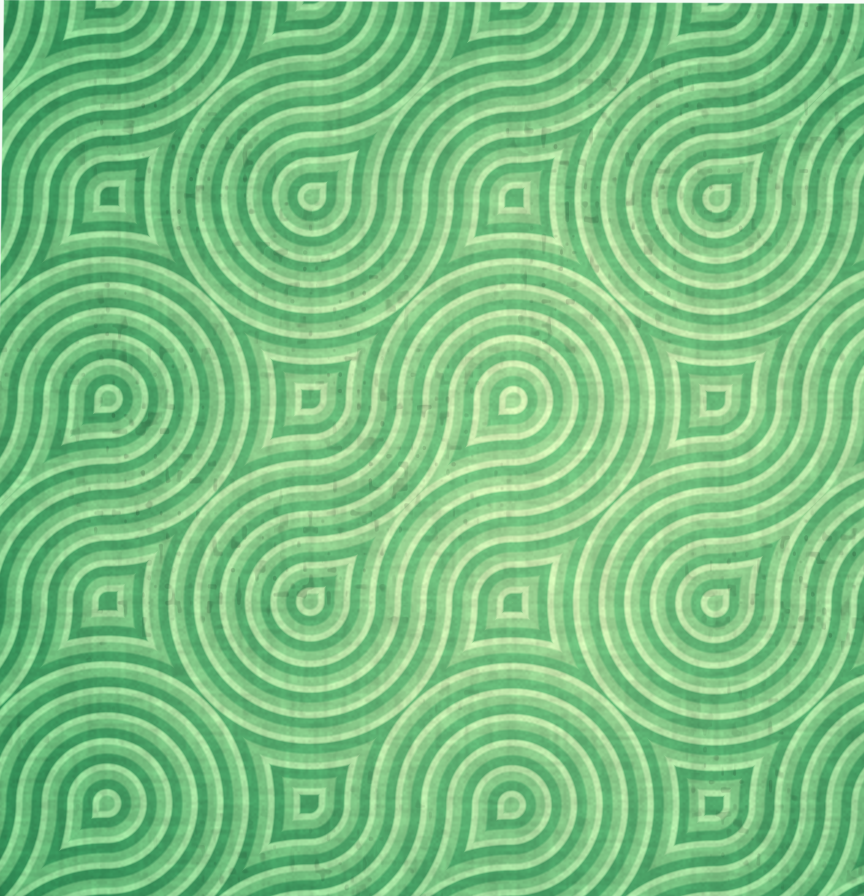
Reproduce this pattern procedurally as a Shadertoy shader.

```glsl
// Retro green swirls: square tiles carry concentric arcs around opposite corners,
// and one tile in four swaps corners, joining the ringed discs into S-shaped bands.
// A warm off-centre glow, woven fibres and blotchy stains age the print.

// Layout, in canvas heights
const float TILE = 0.2259;                  // half of one full repeat
const vec2 DISC_ORIGIN = vec2(0.573, 0.5534);
const float TILT = 0.004;                   // slight turn of the sheet

// Ring profile, in tiles and then in fractions of one ring
const float RING_PERIOD = 0.1263;
const float FIRST_RING = 0.069;
const float MID_START = 0.20;
const float LINE_START = 0.56;
const float LINE_END = 0.80;
const float EDGE_SOFTNESS = 0.03;

// Colours away from the glow and within it
const vec3 DARK_SHADE = vec3(0.17, 0.53, 0.32);
const vec3 DARK_LIT = vec3(0.45, 0.76, 0.50);
const vec3 MID_SHADE = vec3(0.36, 0.70, 0.45);
const vec3 MID_LIT = vec3(0.62, 0.83, 0.58);
const vec3 LINE_SHADE = vec3(0.52, 0.83, 0.57);
const vec3 LINE_LIT = vec3(0.82, 0.93, 0.70);
const vec3 BACKING = vec3(0.97, 0.99, 0.97);

// Light and wear
const vec2 GLOW_CENTRE = vec2(0.60, 0.48);
const float GLOW_FALLOFF = 3.6;
const float STAIN_AMOUNT = 0.32;
const float FIBRE_AMOUNT = 0.09;
const float GRAIN_AMOUNT = 0.07;
const float SPECK_AMOUNT = 0.14;

float hash(vec2 p) {
    return fract(sin(dot(p, vec2(127.1, 311.7))) * 43758.5453);
}

float noise(vec2 p) {
    vec2 i = floor(p), f = fract(p);
    f = f * f * (3.0 - 2.0 * f);
    float low = mix(hash(i), hash(i + vec2(1, 0)), f.x);
    float high = mix(hash(i + vec2(0, 1)), hash(i + vec2(1, 1)), f.x);
    return mix(low, high, f.y);
}

float fbm(vec2 p) {
    float sum = 0.0, weight = 0.5;
    for (int i = 0; i < 4; i++) {
        sum += weight * noise(p);
        p = p * 2.1 + 17.3;
        weight *= 0.5;
    }
    return sum / 0.9375;
}

// Distance across the bands: 0 at disc centres, 1 at square centres
float bandDistance(vec2 q) {
    vec2 cell = floor(q), f = fract(q);
    vec2 parity = mod(cell, 2.0);
    bool swapped = parity.x + parity.y > 1.5;
    bool mirrored = abs(parity.x - parity.y) > 0.5;
    if (mirrored != swapped) f.x = 1.0 - f.x;
    float d = min(length(f), length(1.0 - f));
    return swapped ? 1.0 - d : d;
}

// x: coverage of mid band and line together, y: coverage of the pale line
vec2 ringCoverage(float d, float soft) {
    float t = fract((d - FIRST_RING) / RING_PERIOD + LINE_END);
    float inside = 1.0 - smoothstep(LINE_END - soft, LINE_END + soft, t);
    float mid = smoothstep(MID_START - soft, MID_START + soft, t);
    float line = smoothstep(LINE_START - soft, LINE_START + soft, t);
    return vec2(mid, line) * inside;
}

void mainImage(out vec4 fragColor, in vec2 fragCoord) {
    float pixel = 1.0 / iResolution.y;
    vec2 p = fragCoord * pixel;

    // Rings
    vec2 q = mat2(cos(TILT), sin(TILT), -sin(TILT), cos(TILT)) * (p - DISC_ORIGIN) / TILE;
    float soft = EDGE_SOFTNESS + 0.8 * pixel / (TILE * RING_PERIOD);
    vec2 ring = ringCoverage(bandDistance(q), soft);

    // Glow, broken up by broad stains
    vec2 toGlow = p - GLOW_CENTRE;
    float stain = fbm(p * 9.0) - 0.5;
    float glow = exp(-GLOW_FALLOFF * dot(toGlow, toGlow)) + STAIN_AMOUNT * stain;
    glow = clamp(glow, 0.0, 1.0);

    vec3 color = mix(DARK_SHADE, DARK_LIT, glow);
    color = mix(color, mix(MID_SHADE, MID_LIT, glow), ring.x);
    color = mix(color, mix(LINE_SHADE, LINE_LIT, glow), ring.y);

    // Woven fibres, paper grain and small dark specks
    float fibre = noise(p * vec2(190.0, 28.0)) + noise(p * vec2(40.0, 210.0)) - 1.0;
    float grain = noise(p * 330.0) - 0.5;
    float worn = smoothstep(0.45, 0.7, fbm(p * 6.0 + 31.0));
    float speck = smoothstep(0.72, 0.92, noise(p * vec2(150.0, 110.0))) * worn;
    color *= 1.0 + FIBRE_AMOUNT * fibre + GRAIN_AMOUNT * grain - SPECK_AMOUNT * speck;

    // Thin slivers of backing along the tilted left and top edges
    float width = iResolution.x * pixel;
    float leftGap = p.x - 0.0045 * (1.0 - (1.0 - p.y) / 0.34);
    float topGap = 1.0 - p.y - 0.004 * p.x / width;
    color = mix(BACKING, color, smoothstep(-pixel, pixel, min(leftGap, topGap)));

    fragColor = vec4(clamp(color, 0.0, 1.0), 1.0);
}
```
